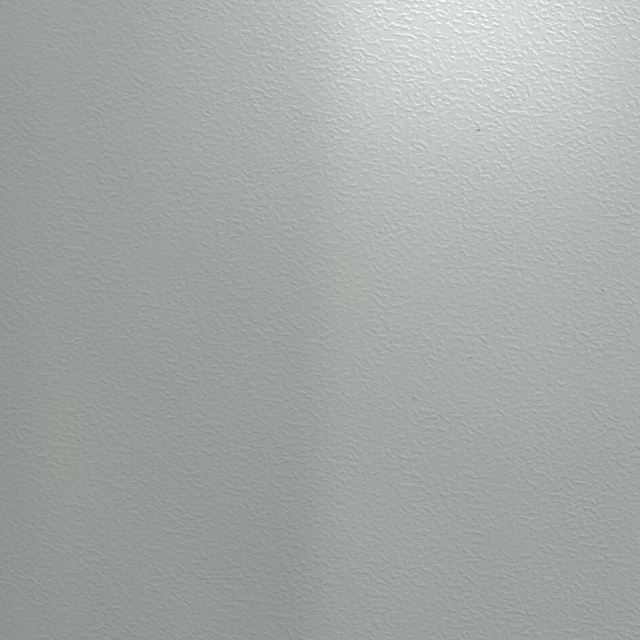
Write a three.js fragment shader that draws this texture.

```glsl
// Painted plaster wall under a soft lamp at the upper right.
// Broad gradients set the light; warped gradient noise forms a fine relief,
// shaded by its slope toward the lamp. Stains and specks are laid on top.

varying vec2 vUv;

const vec3 PAINT_TINT = vec3(-0.012, 0.012, 0.001);
const vec3 STAIN_TINT = vec3(0.009, -0.001, -0.009);
const vec2 LAMP_CENTER = vec2(0.72, 1.03);
const vec2 GRAIN_SCALE = vec2(118.0, 158.0);
const int SPECK_COUNT = 4;

vec2 hash2(vec2 p) {
  vec3 q = fract(vec3(p.xyx) * vec3(0.1031, 0.1030, 0.0973));
  q += dot(q, q.yzx + 33.33);
  return fract((q.xx + q.yz) * q.zy);
}

float cornerSlope(vec2 cell, vec2 corner, vec2 f) {
  float angle = 6.2832 * hash2(cell + corner).x;
  return dot(vec2(cos(angle), sin(angle)), f - corner);
}

// Gradient noise, roughly -0.7 to 0.7
float gradientNoise(vec2 p) {
  vec2 cell = floor(p);
  vec2 f = p - cell;
  vec2 w = f * f * f * (f * (f * 6.0 - 15.0) + 10.0);
  float low = mix(cornerSlope(cell, vec2(0.0), f),
                  cornerSlope(cell, vec2(1.0, 0.0), f), w.x);
  float high = mix(cornerSlope(cell, vec2(0.0, 1.0), f),
                   cornerSlope(cell, vec2(1.0), f), w.x);
  return mix(low, high, w.y);
}

float softSpot(vec2 p, vec2 center, vec2 radius) {
  vec2 d = (p - center) / radius;
  return exp(-dot(d, d));
}

// Steep-sided small blobs, broken up by a finer roughness
float plasterHeight(vec2 p) {
  vec2 q = p * GRAIN_SCALE + vec2(17.0, 41.0);
  q.y += 0.2 * q.x;
  q += 0.5 * vec2(gradientNoise(q * 0.6), gradientNoise(q * 0.6 + 71.0));
  float blobs = smoothstep(-0.1, 0.32, gradientNoise(q));
  return blobs + 0.55 * gradientNoise(q * 1.7 + 29.0);
}

// Height difference along the light; weak slopes fade to leave flat areas
float reliefShade(vec2 p, vec2 lightStep) {
  float slope = plasterHeight(p - lightStep) - plasterHeight(p + lightStep);
  return slope * mix(0.5, 1.2, smoothstep(0.1, 0.7, abs(slope)));
}

// Broad wall brightness: vertical falloff, central fold and lamp
float wallLight(vec2 p, float glow) {
  float foldX = 0.485 + 0.035 * p.y;
  float fold = smoothstep(-0.045, 0.05, p.x - foldX);
  float halo = softSpot(p, LAMP_CENTER + vec2(0.06, 0.0), vec2(0.50, 0.66));
  float light = 0.577 + 0.032 * p.y + 0.03 * fold;
  light += 0.135 * glow + 0.085 * halo;
  light -= 0.014 * (1.0 - smoothstep(0.0, 0.12, p.x));
  return light + 0.012 * gradientNoise(p * vec2(5.0, 3.5) + 8.0);
}

// Sparse, tiny dark flecks
float speckMask(vec2 p) {
  float mask = 0.0;
  for (int i = 0; i < SPECK_COUNT; i++) {
    vec2 seed = hash2(vec2(float(i) * 7.3 + 3.0, 12.7));
    vec2 center = mix(vec2(0.55, 0.3), vec2(0.95, 0.8), seed);
    float size = mix(0.0014, 0.0026, seed.y);
    float d = length((p - center) * vec2(0.75, 1.3));
    mask = max(mask, 1.0 - smoothstep(size * 0.4, size, d));
  }
  return mask;
}

void main() {
  float glow = softSpot(vUv, LAMP_CENTER, vec2(0.31, 0.28));
  float light = wallLight(vUv, glow);

  // Relief grows stronger near the lamp and toward the right
  float shade = reliefShade(vUv, vec2(0.0005, 0.0011));
  float patches = 1.0 + 0.6 * gradientNoise(vUv * 16.0 + 5.0);
  float strength = (0.026 + 0.011 * vUv.x + 0.028 * glow) * patches;
  light += strength * shade;
  light += 0.05 * glow * smoothstep(0.3, 1.0, shade);
  light += 0.012 * gradientNoise(vUv * 250.0);

  // Paint colour with faint warm stains
  float stain = softSpot(vUv, vec2(0.54, 0.56), vec2(0.05, 0.08))
              + softSpot(vUv, vec2(0.10, 0.31), vec2(0.05, 0.13))
              + 0.6 * softSpot(vUv, vec2(0.56, 0.11), vec2(0.07, 0.09));
  vec3 color = vec3(light) + PAINT_TINT + STAIN_TINT * stain;
  color *= 1.0 - 0.3 * speckMask(vUv);

  gl_FragColor = vec4(clamp(color, 0.0, 1.0), 1.0);
}
```
